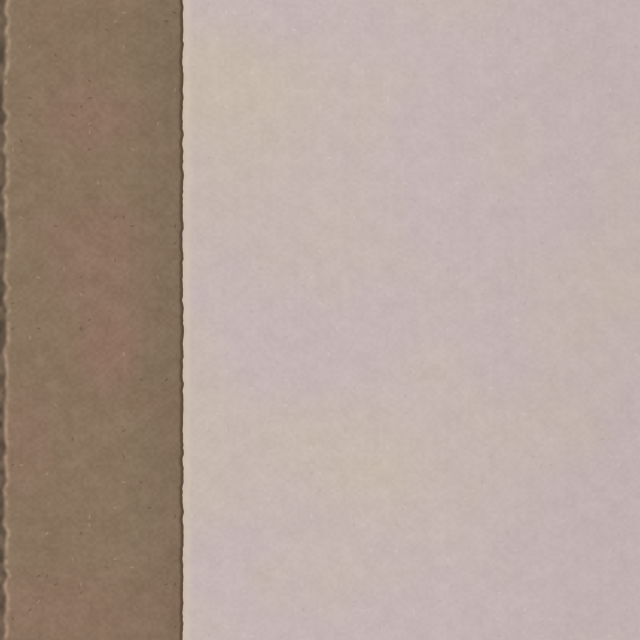
A WebGL 1 fragment shader for this texture:

```glsl
precision highp float;
// Pale mottled card beside a brown fibrous strip, with a worn, raised edge between them.

uniform vec2 u_resolution;

#define SEAM_X 0.286
#define LEFT_X 0.008
#define SEAM_WOBBLE 0.0022
#define GRAIN 0.022
#define MOTTLE 0.030
#define FLECK_CELLS 75.0
#define PALE_PINK vec3(0.772, 0.712, 0.708)
#define PALE_CREAM vec3(0.778, 0.724, 0.672)
#define BROWN vec3(0.530, 0.452, 0.370)
#define BROWN_RED vec3(0.558, 0.446, 0.382)
#define SEAM_DARK vec3(0.330, 0.265, 0.205)
#define SEAM_LIGHT vec3(0.825, 0.760, 0.690)

float hash(vec2 p) {
  return fract(sin(dot(p, vec2(127.1, 311.7))) * 43758.545);
}

float noise(vec2 p) {
  vec2 i = floor(p), f = fract(p);
  f = f * f * (3.0 - 2.0 * f);
  return mix(mix(hash(i), hash(i + vec2(1.0, 0.0)), f.x),
             mix(hash(i + vec2(0.0, 1.0)), hash(i + vec2(1.0, 1.0)), f.x), f.y);
}

float fbm(vec2 p) {
  float sum = 0.0, amp = 0.5;
  for (int i = 0; i < 4; i++) {
    sum += amp * noise(p);
    p = p * 2.03 + vec2(17.3, 9.1);
    amp *= 0.5;
  }
  return sum / 0.9375;
}

// Soft elliptical patch of tint
float patchAt(vec2 p, vec2 center, vec2 radius) {
  vec2 d = (p - center) / radius;
  return exp(-dot(d, d));
}

// Sparse short fibres: positive is a light fleck, negative a dark one
float flecks(vec2 p) {
  vec2 cell = floor(p * FLECK_CELLS);
  vec2 local = fract(p * FLECK_CELLS) - 0.5;
  float seed = hash(cell + 31.0);
  float angle = 6.283 * hash(cell + 53.0);
  vec2 dir = vec2(cos(angle), sin(angle));
  vec2 q = vec2(dot(local, dir), dot(local, vec2(-dir.y, dir.x)));
  float mark = 1.0 - smoothstep(0.05, 0.32, length(q * vec2(0.8, 1.7)));
  return mark * step(0.94, seed) * (hash(cell + 7.0) > 0.45 ? 1.0 : -1.0);
}

vec3 paleCard(vec2 p) {
  float cream = 0.75 * patchAt(p, vec2(0.34, 0.84), vec2(0.10, 0.16));
  cream += 0.55 * patchAt(p, vec2(0.50, 0.87), vec2(0.14, 0.07));
  cream += 0.50 * patchAt(p, vec2(0.51, 0.58), vec2(0.10, 0.09));
  cream += 0.55 * patchAt(p, vec2(0.56, 0.30), vec2(0.17, 0.10));
  cream += 0.50 * patchAt(p, vec2(0.31, 0.35), vec2(0.05, 0.30));
  cream += 0.30 * patchAt(p, vec2(0.92, 0.58), vec2(0.07, 0.08));
  cream += 1.3 * (fbm(p * 9.0 + 4.0) - 0.48);
  vec3 color = mix(PALE_PINK, PALE_CREAM, clamp(cream, 0.0, 1.0));
  return color - 0.015 * smoothstep(0.6, 1.0, p.x);
}

vec3 brownStrip(vec2 p) {
  float red = 0.80 * patchAt(p, vec2(0.15, 0.56), vec2(0.08, 0.13));
  red += 0.60 * patchAt(p, vec2(0.17, 0.43), vec2(0.04, 0.07));
  red += 0.60 * patchAt(p, vec2(0.13, 0.82), vec2(0.05, 0.06));
  red += 0.70 * patchAt(p, vec2(0.05, 0.30), vec2(0.05, 0.08));
  red += 0.75 * patchAt(p, vec2(0.10, 0.03), vec2(0.16, 0.07));
  red += 1.1 * (fbm(p * 11.0 + 23.0) - 0.48);
  vec3 color = mix(BROWN, BROWN_RED, clamp(red, 0.0, 1.0));
  return color * (1.0 - 0.05 * smoothstep(0.18, 0.28, p.x));
}

void main() {
  vec2 p = gl_FragCoord.xy / u_resolution;
  float aa = 0.8 / u_resolution.x;

  // Signed distance across the gently frayed seam
  float fray = noise(vec2(3.0, p.y * 85.0)) + 0.5 * noise(vec2(8.0, p.y * 190.0)) - 0.75;
  float seam = p.x - SEAM_X - SEAM_WOBBLE * fray;
  float onCard = smoothstep(-aa, aa, seam);
  vec3 color = mix(brownStrip(p), paleCard(p), onCard);

  // Surface mottling, fine grain and scattered fibres
  float texture_ = MOTTLE * (fbm(p * 48.0) - 0.5);
  texture_ += GRAIN * (noise(p * 210.0) - 0.5);
  color += texture_ * mix(1.5, 1.0, onCard);
  color += flecks(p) * mix(0.065, 0.028, onCard);

  // Dark crease and bright raised lip at the seam
  float crease = exp(-pow((seam + 0.002) / 0.0030, 2.0));
  color = mix(color, SEAM_DARK, crease * (1.0 - onCard) * 0.85);
  float lip = exp(-pow((seam - 0.007) / 0.0055, 2.0));
  lip *= 0.45 + 0.45 * noise(vec2(p.x * 120.0, p.y * 130.0));
  color = mix(color, SEAM_LIGHT, lip * onCard * 0.9);

  // Ragged dark and pale threads along the left border
  float ragged = p.x - LEFT_X - 0.007 * (noise(vec2(1.0, p.y * 60.0)) - 0.5);
  float shade = 1.0 - smoothstep(-0.005, 0.002, ragged);
  float thread = exp(-pow((ragged - 0.003) / 0.0035, 2.0));
  color *= 1.0 - shade * (0.12 + 0.28 * noise(p * vec2(80.0, 95.0)));
  color += vec3(0.13, 0.12, 0.11) * thread * noise(p * vec2(110.0, 140.0) + 5.0);

  gl_FragColor = vec4(clamp(color, 0.0, 1.0), 1.0);
}
```
